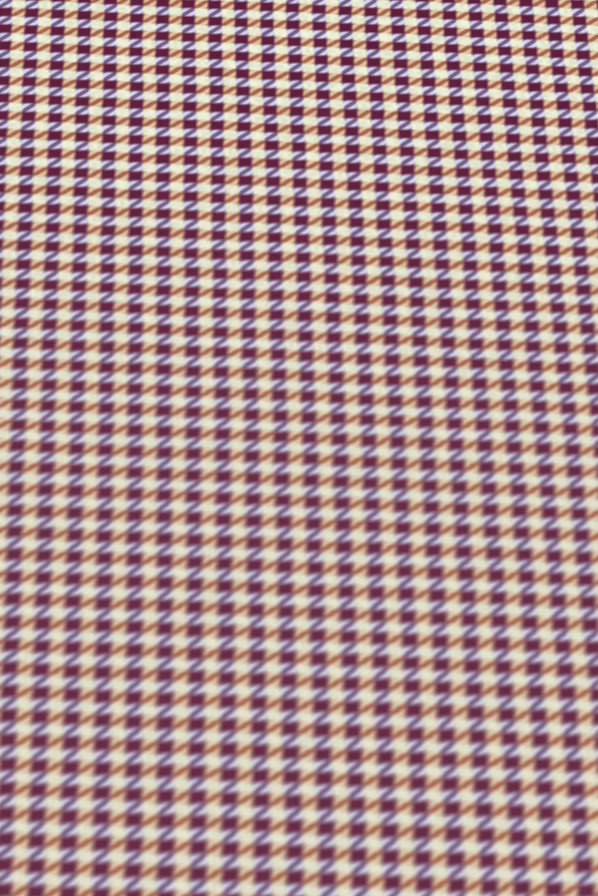
Give the GLSL for this pattern, as a Shadertoy shader.

```glsl
#define COLUMNS 23.0      // repeats across at the far edge
#define ROWS 54.0         // rows per height at the far-edge scale
#define SPREAD 0.25       // growth of a repeat from far to near edge
#define VANISH_X 0.25     // where the columns run straight down
#define TILT 0.030        // downward slope of the rows to the right
#define WOBBLE 0.05       // unevenness of the weave, in repeats
#define CREAM vec3(0.88, 0.87, 0.79)
#define WINE vec3(0.41, 0.18, 0.28)
#define ICE vec3(0.79, 0.78, 0.86)
#define INDIGO vec3(0.49, 0.40, 0.53)
#define SAND vec3(0.83, 0.72, 0.61)
#define RUST vec3(0.66, 0.42, 0.33)

float hash(vec2 p) {
    p = fract(p * vec2(0.1031, 0.1137));
    p += dot(p, p.yx + 33.33);
    return fract((p.x + p.y) * p.x * 7.31);
}

float noise(vec2 p) {
    vec2 cell = floor(p), f = fract(p);
    f = f * f * (3.0 - 2.0 * f);
    return mix(mix(hash(cell), hash(cell + vec2(1, 0)), f.x),
               mix(hash(cell + vec2(0, 1)), hash(cell + vec2(1, 1)), f.x), f.y);
}

// Repeating stripe, half a period wide, centred on x = 0.5
float stripe(float x, float softness) {
    return smoothstep(-softness, softness, 0.25 - abs(fract(x) - 0.5));
}

void mainImage(out vec4 fragColor, in vec2 fragCoord) {
    vec2 uv = fragCoord / iResolution.xy;
    float nearness = 1.0 - uv.y;

    // Cloth coordinates on a receding plane
    float t = nearness - TILT * (uv.x - 0.5);
    float scale = 1.0 + SPREAD * t;
    vec2 cloth = vec2((uv.x - VANISH_X) * COLUMNS, -ROWS * t) / scale;
    vec2 pixel = fwidth(cloth);
    cloth += WOBBLE * (vec2(noise(cloth * 0.7), noise(cloth * 0.7 + 40.0)) - 0.5);

    // Focus falls off toward the near edge
    float blur = smoothstep(0.0, 0.6, nearness);
    vec2 softness = max(vec2(mix(0.08, 0.16, blur), mix(0.10, 0.19, blur)), 0.7 * pixel);

    // Dark stripes in both directions, joined by diagonal twill teeth
    float warp = stripe(cloth.x, softness.x);
    float weft = stripe(cloth.y, softness.y);
    float tooth = stripe(2.0 * (cloth.x - cloth.y) + 0.5, 1.4 * softness.y);

    vec3 verticalTeeth = mix(ICE, INDIGO, tooth);
    vec3 horizontalTeeth = mix(SAND, RUST, tooth);
    vec3 color = mix(mix(CREAM, verticalTeeth, warp),
                     mix(horizontalTeeth, WINE, warp), weft);

    // Stronger contrast where sharp, then thread grain
    color = mix(vec3(0.66, 0.56, 0.54), color, mix(1.16, 1.03, blur));
    float grain = noise(cloth * vec2(7.0, 5.0)) - 0.5;
    color *= 1.0 + mix(0.09, 0.04, blur) * grain;

    fragColor = vec4(clamp(color, 0.0, 1.0), 1.0);
}
```
